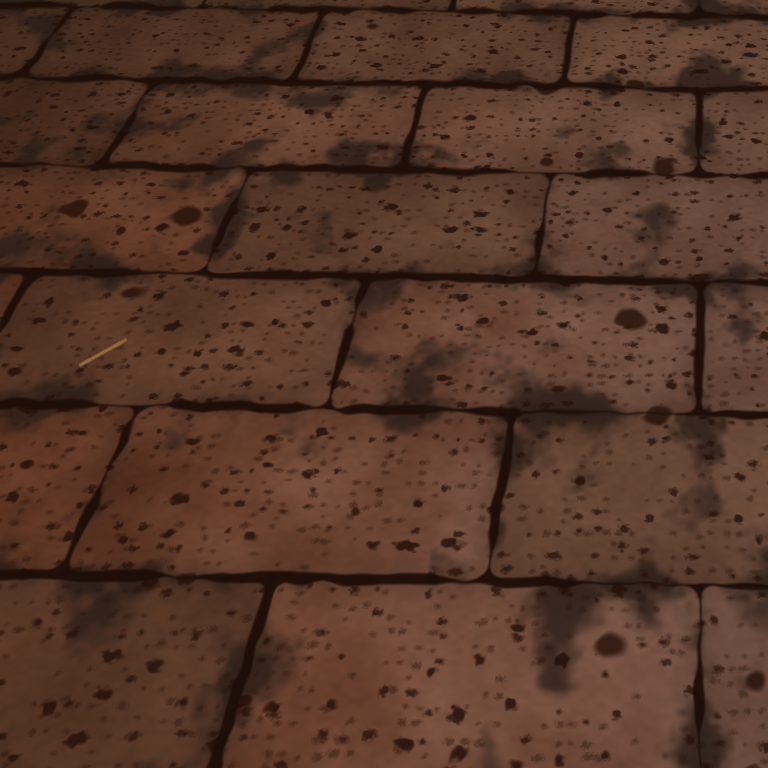
A WebGL 2 fragment shader for this texture:

```glsl
#version 300 es
precision highp float;
// Worn terracotta brick paving in running bond, receding in perspective.
uniform vec2 u_resolution;
out vec4 fragColor;

#define HORIZON 1.031      // height of the horizon above the top edge
#define VANISH_X 0.911     // where the cross joints converge
#define ROW_DEPTH 12.59    // perspective strength of the rows
#define ROW_SHIFT 12.05    // row number at the viewer
#define BRICK_LENGTH 0.311 // brick length at unit distance
#define TILT 0.016         // slope of the row joints
#define JOINT_WIDTH 0.0030 // half width of a joint at unit distance
#define PIT_AMOUNT 0.36    // share of cells that hold a pit
#define SOOT 0.75          // strength of dark stains

const vec3 CLAY = vec3(0.425, 0.265, 0.195);
const vec3 PALE_CLAY = vec3(0.450, 0.318, 0.262);
const vec3 RED_CLAY = vec3(0.355, 0.195, 0.125);
const vec3 BROWN_CLAY = vec3(0.350, 0.235, 0.170);
const vec3 JOINT = vec3(0.115, 0.050, 0.028);
const vec3 SOOT_COLOR = vec3(0.160, 0.115, 0.095);
const vec3 STRAW = vec3(0.620, 0.460, 0.270);

float hash(vec2 p) {
  vec3 q = fract(vec3(p.xyx) * 0.1031);
  q += dot(q, q.yzx + 33.33);
  return fract((q.x + q.y) * q.z);
}

float noise(vec2 p) {
  vec2 i = floor(p), f = fract(p);
  f = f * f * (3.0 - 2.0 * f);
  return mix(mix(hash(i), hash(i + vec2(1, 0)), f.x),
             mix(hash(i + vec2(0, 1)), hash(i + vec2(1, 1)), f.x), f.y);
}

float fbm(vec2 p) {
  float sum = 0.0, amp = 0.5;
  for (int i = 0; i < 4; i++) {
    sum += amp * noise(p);
    p = p * 2.03 + 17.3;
    amp *= 0.5;
  }
  return sum / 0.9375;
}

float roundBox(vec2 p, vec2 halfSize, float r) {
  vec2 q = abs(p) - halfSize + r;
  return length(max(q, 0.0)) + min(max(q.x, q.y), 0.0) - r;
}

float segment(vec2 p, vec2 a, vec2 b) {
  vec2 d = b - a;
  return length(p - a - d * clamp(dot(p - a, d) / dot(d, d), 0.0, 1.0));
}

// One scattered pit per grid cell, with ragged outline.
float pits(vec2 p, float scale, float radius, float amount, float blur) {
  vec2 g = p * scale, id = floor(g);
  float seed = hash(id + scale * 7.1);
  vec2 center = 0.3 + 0.4 * vec2(hash(id + 3.7), hash(id + 91.3));
  vec2 d = (fract(g) - center) * vec2(mix(0.6, 1.1, hash(id + 5.9)), 1.0);
  float r = radius * mix(0.45, 1.0, hash(id + 47.0));
  float edge = length(d) + (noise(g * 9.0) - 0.5) * r * 0.9 - r;
  return step(seed, amount) * (1.0 - smoothstep(-blur, blur, edge / scale));
}

void main() {
  vec2 uv = gl_FragCoord.xy / u_resolution;
  float px = 1.0 / min(u_resolution.x, u_resolution.y);

  // Project the canvas onto the floor; wobble roughens the brick edges.
  vec2 p = uv + 0.005 * (vec2(noise(uv * 38.0), noise(uv * 38.0 + 50.0)) - 0.5);
  float dist = 1.0 - p.y + HORIZON - TILT * (p.x - 0.5);
  vec2 brickPos = vec2((p.x - VANISH_X) / (dist * BRICK_LENGTH), ROW_SHIFT - ROW_DEPTH / dist);
  float row = floor(brickPos.y);
  vec2 ground = brickPos * vec2(2.0, 1.0);
  brickPos.x += 0.5 * mod(row + 1.0, 2.0);
  vec2 id = floor(brickPos);
  vec2 size = vec2(BRICK_LENGTH * dist, dist * dist / ROW_DEPTH);
  float inset = -roundBox((fract(brickPos) - 0.5) * size, size * 0.5, 0.012 * dist);

  // Clay: redder at left, paler at right, browner far away, varied by brick.
  float mottling = fbm(ground * 2.6 + id * 3.1);
  float tone = hash(id + 20.0);
  vec3 color = mix(RED_CLAY, CLAY, smoothstep(-0.15, 0.55, uv.x + (mottling - 0.5) * 0.5));
  color = mix(color, PALE_CLAY, smoothstep(0.3, 1.05, uv.x + (mottling - 0.5) * 0.7));
  color = mix(color, BROWN_CLAY, 0.6 * smoothstep(0.6, 1.0, uv.y) + 0.5 * step(0.72, tone));
  color *= 0.94 + 0.12 * hash(id + 8.0) + 0.28 * (mottling - 0.5);
  color *= 0.96 + 0.08 * noise(ground * vec2(28.0, 40.0));
  color *= mix(0.72, 1.0, smoothstep(-0.1, 0.55, uv.x + 0.8 * (1.0 - uv.y)));

  // Stains gather along the joints.
  float nearJoint = exp(-max(inset, 0.0) / (0.016 * dist));
  float stain = smoothstep(0.62, 0.85, fbm(ground * 3.3 + 40.0) + 0.22 * nearJoint);
  color = mix(color, SOOT_COLOR, SOOT * stain);
  color *= 1.0 - 0.16 * nearJoint;

  // Pits from coarse to fine.
  float blur = 0.009 + px * 2.0;
  float pitted = 0.8 * pits(ground, 1.4, 0.12, 0.16, 0.02);
  pitted = max(pitted, 0.85 * pits(ground + 4.3, 5.0, 0.16, PIT_AMOUNT, blur));
  pitted = max(pitted, 0.75 * pits(ground + 9.1, 9.0, 0.19, PIT_AMOUNT, blur));
  pitted = max(pitted, 0.40 * pits(ground + 2.7, 15.0, 0.25, PIT_AMOUNT, blur));
  color = mix(color, JOINT * 1.25, pitted);

  // Joints swell and close up along their length.
  float width = JOINT_WIDTH * dist * mix(0.15, 1.35, smoothstep(0.15, 0.65, noise(ground * 4.5 + 70.0)));
  float soft = 0.0016 + 0.7 * px;
  color = mix(color, JOINT, 0.95 * (1.0 - smoothstep(width - soft, width + soft, inset)));

  // A single blade of straw.
  float straw = segment(uv, vec2(0.105, 0.525), vec2(0.163, 0.557));
  color = mix(color, STRAW, 0.8 * (1.0 - smoothstep(0.0008, 0.0022 + px, straw)));
  fragColor = vec4(color, 1.0);
}
```
